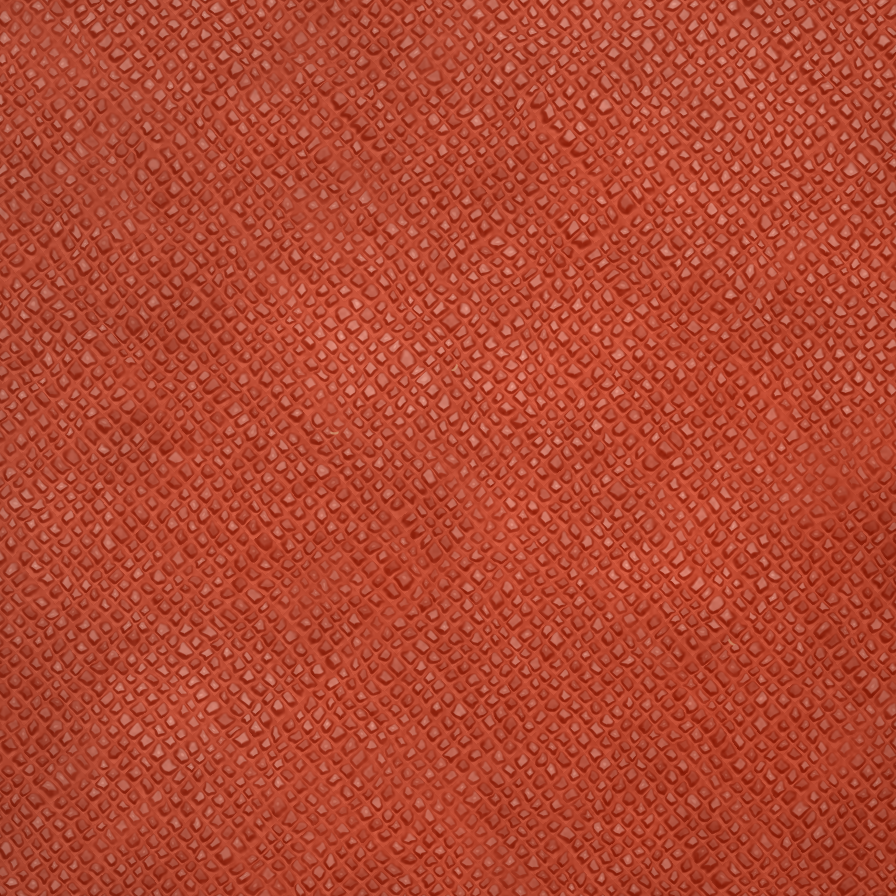
Reproduce this texture procedurally as a WebGL 1 fragment shader.

```glsl
precision highp float;
uniform vec2 u_resolution;

float hash(vec2 p) {
  vec3 q = fract(p.xyx * 0.1031);
  q += dot(q, q.yzx + 33.33);
  return fract((q.x + q.y) * q.z);
}

float noise(vec2 p) {
  vec2 i = floor(p), f = fract(p);
  f = f * f * (3.0 - 2.0 * f);
  return mix(mix(hash(i), hash(i + vec2(1.0, 0.0)), f.x),
             mix(hash(i + vec2(0.0, 1.0)), hash(i + 1.0), f.x), f.y);
}

mat2 rotation(float a) {
  return mat2(cos(a), -sin(a), sin(a), cos(a));
}

float roundBox(vec2 p, vec2 halfSize, float radius) {
  vec2 d = abs(p) - halfSize + radius;
  return length(max(d, 0.0)) + min(max(d.x, d.y), 0.0) - radius;
}

// Uneven crosshatch: each groove drifts and changes width along its length
vec2 weave(vec2 p) {
  vec2 q = p + 0.35 * vec2(noise(p * 0.35 + 11.0), noise(p * 0.35 + 57.0));
  return q + 0.5 * vec2(noise(vec2(q.x * 0.8, q.y * 0.13) + 130.0),
                        noise(vec2(q.x * 0.13, q.y * 0.8) + 270.0));
}

// Rare pale fibres caught in the grain
float fibre(vec2 uv) {
  vec2 id = floor(uv * 9.0);
  vec2 f = fract(uv * 9.0) - 0.3 - 0.4 * vec2(hash(id + 21.0), hash(id + 43.0));
  f = rotation(6.28 * hash(id + 65.0)) * f;
  f.y += 6.0 * f.x * f.x;
  float d = length(vec2(max(abs(f.x) - 0.03, 0.0), f.y));
  return (1.0 - smoothstep(0.004, 0.02, d)) * step(0.91, hash(id + 87.0));
}

void main() {
  vec2 uv = gl_FragCoord.xy / u_resolution.y;
  mat2 turn = rotation(0.72);
  vec2 q = weave(turn * uv * 60.0 + 100.0);
  vec2 id = floor(q);
  vec2 f = fract(q) - 0.5;
  f += 0.1 * (vec2(hash(id + 3.0), hash(id + 9.0)) - 0.5);
  f += 0.2 * (vec2(noise(q * 2.3), noise(q * 2.3 + 40.0)) - 0.5);

  // Bead outline, with its slopes facing up or down the canvas
  vec2 halfSize = 0.34 + 0.1 * vec2(hash(id + 15.0), hash(id + 31.0));
  float d = roundBox(f, halfSize, 0.2);
  vec2 toLight = turn * normalize(vec2(0.3, 1.0));
  float facing = dot(f, toLight);
  float aa = 12.0 / u_resolution.y;

  // Flattened streaks, where the embossing is shallow
  float streak = min(noise(vec2(q.x * 0.7, q.y * 0.1) + 400.0),
                     noise(vec2(q.x * 0.1, q.y * 0.7) + 500.0));
  float depth = mix(0.55, 1.0, smoothstep(0.04, 0.28, streak));

  float bead = 1.0 - smoothstep(-0.06 - aa, 0.06 + aa, d);
  float facet = 1.0 - smoothstep(-0.21 - aa, -0.09 + aa, d - 0.25 * (facing - 0.06));
  float lip = smoothstep(-0.02, 0.08, d) * smoothstep(0.05, 0.4, -facing);
  float patches = noise(uv * 5.0 + 7.0);
  float sheen = 0.45 + 0.6 * hash(id + 77.0) + 0.5 * (patches - 0.5) + 0.35 * (uv.y - 0.4);

  vec3 ridge = vec3(0.735, 0.275, 0.18);
  vec3 shadow = vec3(0.595, 0.15, 0.065);
  vec3 gloss = vec3(0.785, 0.435, 0.365);

  vec3 color = mix(ridge, shadow, bead * depth * clamp(0.95 - 0.8 * facing, 0.0, 1.2));
  color = mix(color, gloss, facet * clamp(sheen, 0.0, 1.1) * mix(0.7, 1.0, depth));
  color += lip * depth * vec3(0.05, 0.045, 0.04);

  // Pin-sharp glints on some facets
  float glint = 1.0 - smoothstep(0.03, 0.12 + aa, length(f - toLight * 0.08));
  color += glint * step(0.6, hash(id + 53.0)) * vec3(0.06, 0.09, 0.09);

  // Fine grain, fibres and soft uneven lighting
  color += 0.06 * (noise(uv * 260.0) - 0.5);
  color = mix(color, vec3(0.83, 0.58, 0.43), 0.75 * fibre(uv));
  float haze = smoothstep(0.1, 0.9, 0.6 * (1.0 - uv.x) + 0.5 * uv.y + 0.3 * (patches - 0.5));
  color += haze * vec3(-0.008, 0.025, 0.03);
  vec2 fromCentre = uv - vec2(0.5, 0.58);
  color *= 1.045 - 0.26 * dot(fromCentre, fromCentre);
  color *= 1.0 + 0.06 * (patches - 0.5) + 0.06 * (noise(uv * 14.0 + 31.0) - 0.5);
  gl_FragColor = vec4(color, 1.0);
}
```
